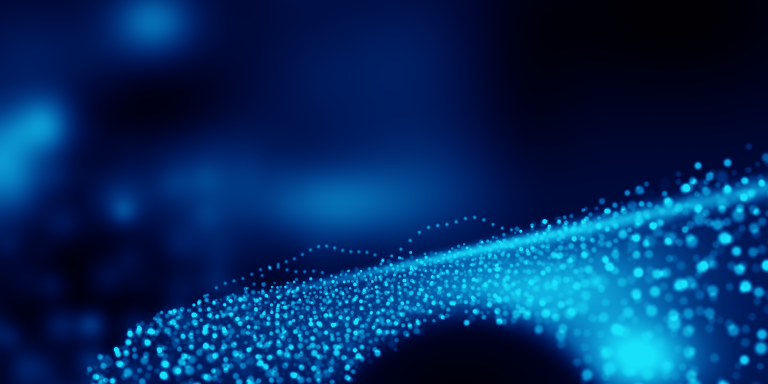
Give the GLSL for this background, as a Shadertoy shader.

```glsl
const float PI = 3.14159265;

vec2 hash2(vec2 p) {
    vec3 q = fract(p.xyx * vec3(0.1031, 0.1030, 0.0973));
    q += dot(q, q.yzx + 33.33);
    return fract((q.xx + q.yz) * q.zy);
}

float glow(vec2 p, vec2 centre, vec2 size) {
    vec2 q = (p - centre) / size;
    return exp(-dot(q, q));
}

float screenBlend(float a, float b) {
    return 1.0 - (1.0 - min(a, 1.0)) * (1.0 - min(b, 1.0));
}

// Energy to colour: black, navy, azure, cyan
vec3 ramp(float v) {
    v = clamp(v, 0.0, 1.0);
    return vec3(0.09 * pow(v, 4.0), 0.88 * v * v, v * (1.06 - 0.08 * v));
}

// Upper and lower borders of the particle sheet
float crest(float x) {
    float drop = max(0.45 - x, 0.0);
    return 0.23 + 0.213 * (x - 0.63) - 2.5 * drop * drop;
}

float arch(float x) {
    return 0.165 - 1.8 * (x - 1.22) * (x - 1.22);
}

float coverage(vec2 c) {
    float depth = crest(c.x) - c.y;
    float rise = 0.025 + 0.11 * smoothstep(1.2, 2.0, c.x);
    float top = smoothstep(-rise, 0.01, depth);
    float under = smoothstep(-0.02, 0.05, c.y - arch(c.x));
    return top * under * (1.0 - 0.4 * smoothstep(0.2, 0.45, depth));
}

// Dot scale grows with depth and away from the focal zone
float focusLevel(vec2 c) {
    float right = 3.0 * smoothstep(1.1, 1.9, c.x);
    float left = 2.0 * (1.0 - smoothstep(0.2, 0.9, c.x));
    float depth = 9.0 * max(crest(c.x) - c.y, 0.0);
    return clamp(right + left + depth, 0.0, 4.0);
}

float dotLayer(vec2 p, float level) {
    float cell = 0.0145 * pow(1.4, level), sum = 0.0;
    vec2 base = floor(p / cell);
    for (int j = -1; j <= 1; j++)
    for (int i = -1; i <= 1; i++) {
        vec2 id = base + vec2(i, j);
        vec2 rnd = hash2(id + 57.0 * level + 20.0);
        vec2 centre = (id + 0.5 + 0.8 * (rnd - 0.5)) * cell;
        float offset = level - focusLevel(centre);
        float keep = step(fract(rnd.x * 7.3 + rnd.y * 3.1), coverage(centre));
        float radius = cell * mix(0.34, 0.48, rnd.y);
        float disc = 1.0 - smoothstep(radius * 0.3, radius, length(p - centre));
        sum += disc * keep * exp(-1.1 * offset * offset) * mix(0.55, 1.1, rnd.x);
    }
    return sum;
}

// Large blurred discs
float bokeh(vec2 p, float cell) {
    float sum = 0.0;
    vec2 base = floor(p / cell);
    for (int j = -1; j <= 1; j++)
    for (int i = -1; i <= 1; i++) {
        vec2 id = base + vec2(i, j);
        vec2 rnd = hash2(id + 91.0);
        vec2 centre = (id + 0.2 + 0.6 * rnd) * cell;
        float radius = cell * mix(0.35, 0.55, rnd.x);
        float strength = fract(rnd.x * 5.7 + rnd.y * 9.1);
        sum += strength * glow(p, centre, vec2(radius));
    }
    return sum;
}

// A chain of dots arching above the crest
float strand(vec2 p, float start, float end, float height, float gap) {
    float sum = 0.0;
    for (int k = -1; k <= 1; k++) {
        float x = (floor(p.x / gap) + float(k) + 0.5) * gap;
        float t = (x - start) / (end - start);
        float y = crest(x) + height * sin(PI * clamp(t, 0.0, 1.0));
        y += 0.006 * sin(x * 47.0);
        float inside = step(0.0, t) * step(t, 1.0);
        sum += inside * (1.0 - smoothstep(0.001, 0.0075, length(p - vec2(x, y))));
    }
    return sum;
}

// Out-of-focus light behind the sheet
float backdrop(vec2 p) {
    float v = 0.23;
    v -= 0.22 * glow(p, vec2(1.75, 0.97), vec2(0.50, 0.30));
    v -= 0.16 * glow(p, vec2(0.40, 0.72), vec2(0.22, 0.13));
    v -= 0.18 * glow(p, vec2(1.22, 0.0), vec2(0.35, 0.18));
    v -= 0.10 * glow(p, vec2(1.36, 0.72), vec2(0.15, 0.35));
    v += 0.44 * glow(p, vec2(0.40, 0.94), vec2(0.11, 0.09));
    v += 0.14 * glow(p, vec2(0.15, 0.85), vec2(0.25, 0.12));
    v += 0.64 * glow(p, vec2(0.0, 0.57), vec2(0.12, 0.15));
    v += 0.46 * glow(p, vec2(0.12, 0.68), vec2(0.08, 0.08));
    v += 0.40 * glow(p, vec2(0.85, 0.47), vec2(0.20, 0.10));
    v += 0.30 * glow(p, vec2(0.53, 0.53), vec2(0.16, 0.14));
    v += 0.26 * glow(p, vec2(0.31, 0.48), vec2(0.08, 0.07));
    v += 0.17 * glow(p, vec2(1.00, 0.82), vec2(0.28, 0.22));
    v += 0.22 * glow(p, vec2(1.12, 0.50), vec2(0.25, 0.15));
    float lowerLeft = glow(p, vec2(0.22, 0.22), vec2(0.42, 0.27));
    v += lowerLeft * (0.48 * bokeh(p, 0.10) - 0.18);
    v += 0.10 * (bokeh(p, 0.24) - 0.45) * (1.0 - smoothstep(0.8, 1.3, p.x));
    return max(v, 0.02);
}

float sheetHaze(vec2 p) {
    float depth = crest(p.x) - p.y;
    float body = smoothstep(-0.02, 0.03, depth) * smoothstep(-0.05, 0.09, p.y - arch(p.x));
    float v = 0.08 + 0.65 * glow(p, vec2(1.33, 0.24), vec2(0.30, 0.13));
    v += 0.85 * glow(p, vec2(1.67, 0.06), vec2(0.17, 0.11));
    v += 0.35 * glow(p, vec2(1.62, 0.28), vec2(0.25, 0.18));
    v += 0.25 * glow(p, vec2(0.80, 0.14), vec2(0.35, 0.14));
    float width = mix(0.012, 0.030, smoothstep(0.9, 2.0, p.x));
    float ridge = exp(-pow((depth - 0.01) / width, 2.0)) * smoothstep(0.4, 1.3, p.x);
    return v * body + 0.65 * ridge;
}

void mainImage(out vec4 fragColor, in vec2 fragCoord) {
    vec2 p = fragCoord / iResolution.xy * vec2(2.0, 1.0);
    float energy = screenBlend(backdrop(p), sheetHaze(p));
    float dots = 0.0;
    for (int i = 0; i < 5; i++) dots += dotLayer(p, float(i));
    dots += 0.8 * strand(p, 0.98, 1.37, 0.078, 0.024);
    dots += 0.7 * strand(p, 0.62, 1.02, 0.080, 0.021);
    dots += 0.7 * strand(p, 0.50, 0.86, 0.055, 0.023);
    fragColor = vec4(ramp(screenBlend(energy, 0.9 * dots)), 1.0);
}
```
